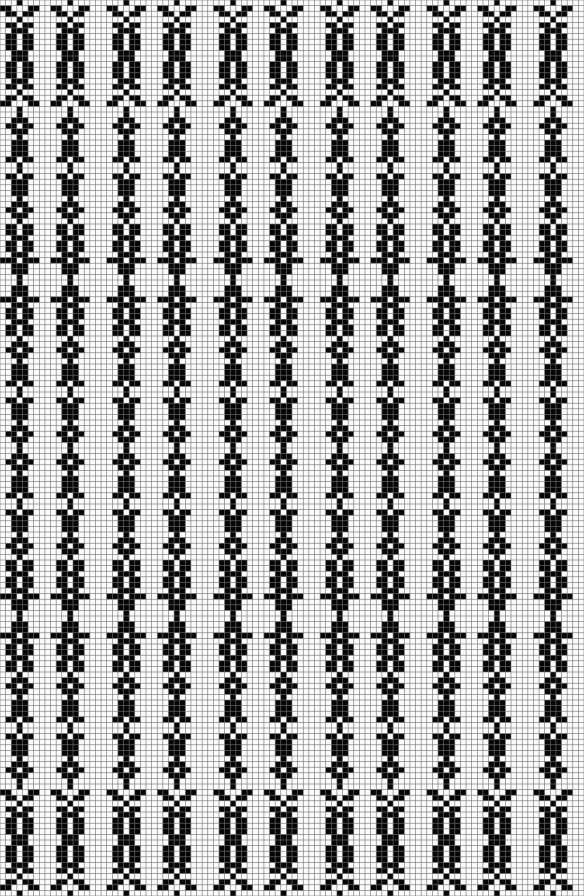
Reproduce this pattern procedurally as a Shadertoy shader.

```glsl
// Draft-paper grid with paired vertical bands of mirrored black motifs.
#define CELLS vec2(104.0, 160.0)
#define PAIR_PERIOD 19.0
#define FIRST_AXIS 3.0
#define SECOND_AXIS 12.0
#define LINE_WIDTH 0.11
#define PAPER vec3(0.985)
#define INK vec3(0.025)
#define LINE_COLOR vec3(0.44)

// Each motif row is a span of distances (inner, outer) from its axis, in cells.
vec2 solid(float halfWidth) { return vec2(0.0, halfWidth); }
vec2 hollow(float halfWidth) { return vec2(1.0, halfWidth); }

// Tall border ornament: splayed arms, crossing, windowed body.
vec2 borderRow(float k) {
    if (k == 1.0) return vec2(2.0, 3.0);
    if (k == 0.0 || k == 3.0) return solid(0.0);
    if (k == 5.0 || k == 9.0) return solid(1.0);
    return hollow(2.0);
}

// Half a spool with a wide split bar, then a block with two windows.
vec2 spoolRow(float k) {
    if (k < 3.0) return solid(min(k, 1.0));
    if (k == 3.0) return hollow(3.0);
    return k == 4.0 || k == 7.0 ? solid(1.0) : hollow(2.0);
}

// Open flower on a stem, then a small body with split feet.
vec2 flowerRow(float k) {
    if (k == 2.0 || k == 8.0) return hollow(2.0);
    if (k < 5.0) return solid(2.0 - abs(k - 2.0));
    return solid(k < 8.0 ? 1.0 : 0.0);
}

// Fold the rows through nested mirrors to choose a motif.
vec2 rowSpan(float row) {
    row = min(row, CELLS.y - 1.0 - row);
    if (row < 20.0) return borderRow(min(row, 19.0 - row));
    float d = row < 50.0 ? 49.0 - row : row - 50.0;
    if (d < 10.0) return spoolRow(d);
    return flowerRow(min(d - 10.0, 29.0 - d));
}

// 1 where a grid cell is inked, 0 where it is bare.
float inked(vec2 cell) {
    cell = clamp(cell, vec2(0.0), CELLS - 1.0);
    float column = mod(cell.x, PAIR_PERIOD);
    float offset = min(abs(column - FIRST_AXIS), abs(column - SECOND_AXIS));
    vec2 span = rowSpan(cell.y);
    return offset >= span.x && offset <= span.y ? 1.0 : 0.0;
}

// Running integral of the repeated line profile, for box filtering.
vec2 lineIntegral(vec2 p) {
    p += 0.5 * LINE_WIDTH;
    return floor(p) * LINE_WIDTH + min(fract(p), LINE_WIDTH);
}

void mainImage(out vec4 fragColor, in vec2 fragCoord) {
    // Cell coordinates, counted from the top left.
    vec2 uv = fragCoord / iResolution.xy;
    vec2 p = vec2(uv.x, 1.0 - uv.y) * CELLS;
    vec2 footprint = CELLS / iResolution.xy;
    vec2 low = p - 0.5 * footprint;
    vec2 high = p + 0.5 * footprint;

    // Blend the cells under the pixel by covered area.
    vec2 a = floor(low);
    vec2 b = floor(high);
    vec2 share = clamp((high - b) / footprint, 0.0, 1.0);
    float upper = mix(inked(a), inked(vec2(b.x, a.y)), share.x);
    float lower = mix(inked(vec2(a.x, b.y)), inked(b), share.x);
    vec3 color = mix(PAPER, INK, mix(upper, lower, share.y));

    // Thin ruling over paper and ink alike.
    vec2 ruling = (lineIntegral(high) - lineIntegral(low)) / footprint;
    float coverage = 1.0 - (1.0 - ruling.x) * (1.0 - ruling.y);
    color = mix(color, LINE_COLOR, clamp(coverage, 0.0, 1.0));
    fragColor = vec4(color, 1.0);
}
```
